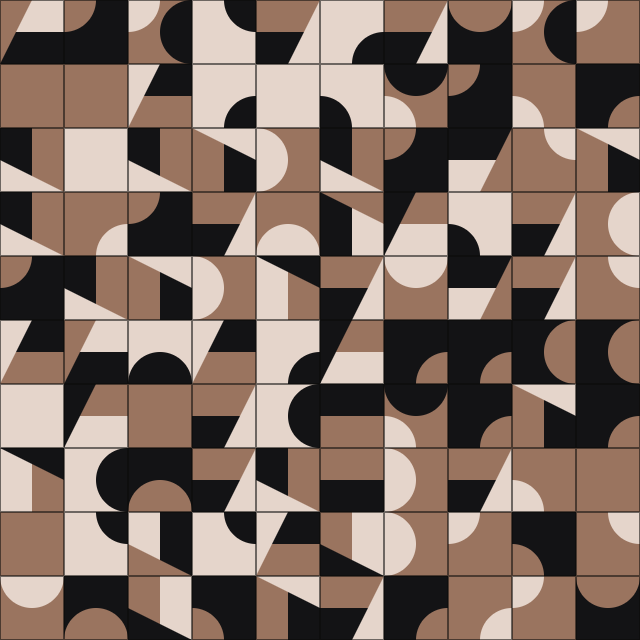
This pattern is drawn by a WebGL 1 fragment shader. Its source:

```glsl
precision highp float;
// A grid of geometric tiles in three flat colours, parted by hairlines: quarter
// discs, half discs, wedges over split grounds, and a few plain or split tiles.
// Each cell draws its kind, turn and colour from a shuffle modulo a prime.

uniform vec2 u_resolution;

#define TILES 10.0
#define LINE_WIDTH 0.017
#define CREAM vec3(0.898, 0.835, 0.796)
#define BLACK vec3(0.075, 0.075, 0.082)
#define BROWN vec3(0.605, 0.455, 0.373)
#define LINE_COLOUR vec3(0.035)
// Cumulative shares of the tile kinds; wedges take the rest.
#define QUARTER_DISC 0.32
#define HALF_DISC 0.49
#define BOTH_DISCS 0.52
#define PLAIN 0.60
#define SPLIT 0.62

const float PRIME = 101.0;

float wrapPrime(float n) {
  return n - PRIME * floor((n + 0.5) / PRIME);
}

// Cubing permutes the residues of this prime.
float cubeResidue(float n) {
  float r = wrapPrime(n);
  return wrapPrime(wrapPrime(r * r) * r);
}

// Evenly spread value in 0..1: every cell gets a different one per seed.
float draw(float index, float seed) {
  float r = cubeResidue(index + seed);
  r = cubeResidue(r + 2.0 * seed + 17.0);
  return (r + 0.5) / PRIME;
}

// Colour cycle: 0 cream, 1 black, 2 brown.
vec3 tone(float i) {
  float k = mod(i, 3.0);
  return k < 0.5 ? CREAM : (k < 1.5 ? BLACK : BROWN);
}

vec2 quarterTurns(vec2 p, float turns) {
  if (turns > 1.5) p = -p;
  return mod(turns, 2.0) > 0.5 ? vec2(-p.y, p.x) : p;
}

// Coverage of the region where the signed distance is negative.
float fill(float dist, float pixel) {
  return clamp(0.5 - dist / pixel, 0.0, 1.0);
}

float discDistance(vec2 p, vec2 centre) {
  return length(p - centre) - 0.5;
}

vec3 discTile(vec2 p, float kind, float pick, float pixel) {
  float ground = pick < 0.46 ? 2.0 : (pick < 0.80 ? 1.0 : 0.0);
  bool both = kind >= HALF_DISC;
  if (both) ground = 2.0;
  vec3 colour = tone(ground);
  if (kind >= QUARTER_DISC) {
    float halfDisc = fill(discDistance(p, vec2(0.0, 0.5)), pixel);
    colour = mix(colour, tone(ground + (both ? 2.0 : 1.0)), halfDisc);
  }
  if (kind < QUARTER_DISC || both) {
    float quarterDisc = fill(discDistance(p, vec2(-0.5)), pixel);
    colour = mix(colour, tone(ground + 1.0), quarterDisc);
  }
  return colour;
}

vec3 wedgeTile(vec2 p, float kind, float pick, float pixel) {
  bool isSplit = kind < SPLIT;
  float first = pick < 0.55 || isSplit ? 0.0 : (pick < 0.75 ? 1.0 : 2.0);
  vec3 colour = mix(tone(first + 1.0), tone(first + 2.0), fill(p.y, pixel));
  // The slanted edge runs from a corner to the middle of the far side.
  float slant = dot(p + 0.5, normalize(vec2(2.0, -1.0)));
  return isSplit ? colour : mix(colour, tone(first), fill(slant, pixel));
}

void main() {
  float size = min(u_resolution.x, u_resolution.y);
  float pixel = TILES / size;
  vec2 grid = gl_FragCoord.xy * pixel;
  vec2 cell = floor(grid);
  vec2 local = fract(grid) - 0.5;

  // Choices of this cell
  float index = cell.x + TILES * cell.y;
  float kind = draw(index, 5.0);
  float turns = floor(4.0 * draw(index, 23.0));
  float pick = draw(index, 58.0);

  vec2 p = quarterTurns(local, turns);
  vec3 colour;
  if (kind < BOTH_DISCS) {
    colour = discTile(p, kind, pick, pixel);
  } else if (kind < PLAIN) {
    colour = pick < 0.5 ? BROWN : CREAM;
  } else {
    colour = wedgeTile(p, kind, pick, pixel);
  }

  // Hairlines between tiles
  vec2 toBorder = 0.5 - abs(local);
  float border = min(toBorder.x, toBorder.y) - 0.5 * LINE_WIDTH;
  colour = mix(colour, LINE_COLOUR, fill(border, pixel));
  gl_FragColor = vec4(colour, 1.0);
}
```
